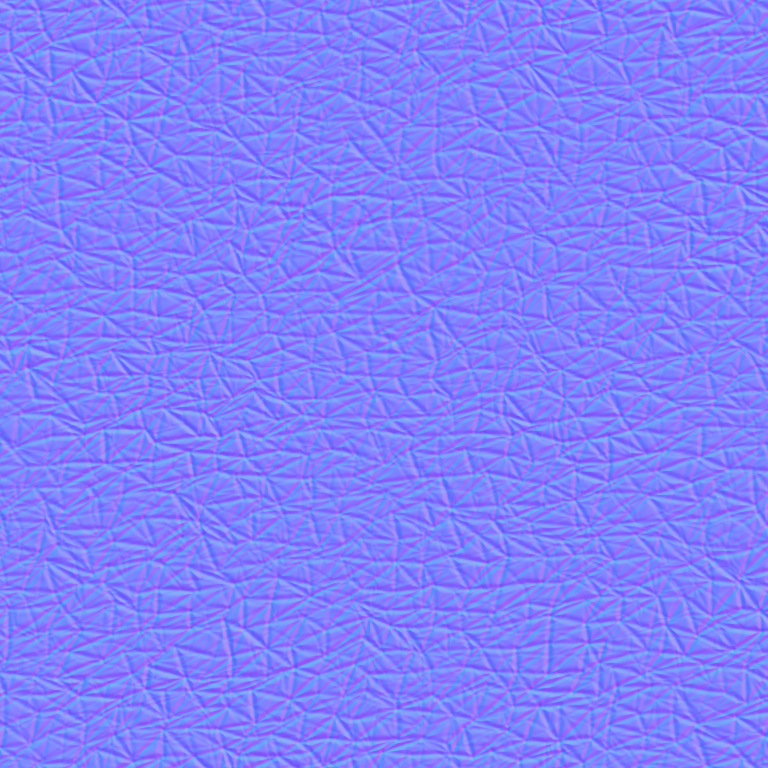
Reproduce this texture map procedurally as a three.js fragment shader.

```glsl
// Leather grain as a tangent-space normal map: a jittered, triangulated lattice
// of narrow creases cuts the surface, a finer lattice adds minor wrinkles, and
// noise adds grain and pits. Slopes are summed, limited and packed as colour.

varying vec2 vUv;

const vec2  MAJOR_GRID = vec2(27.0, 36.0);   // lattice cells across and up
const vec2  MINOR_GRID = vec2(41.0, 46.0);
const float JITTER = 0.80;                   // vertex scatter within a cell
const float LEAN = 0.18;                     // sideways slant of the lattice
const float RISING_SHARE = 0.74;             // diagonals that lean like a slash
const float MAJOR_SLOPE = 0.40;
const float MINOR_SLOPE = 0.17;
const float MAJOR_WIDTH = 0.0028;            // crease half width, canvas units
const float MINOR_WIDTH = 0.0023;
const float GRAIN_SLOPE = 0.065;
const float PIT_SLOPE = 0.10;
const float SLOPE_LIMIT = 0.60;
const vec2  MEAN_TILT = vec2(0.012, 0.012);

vec2 hash2(vec2 p) {
  vec3 q = fract(vec3(p.xyx) * vec3(0.1031, 0.1030, 0.0973));
  q += dot(q, q.yzx + 33.33);
  return fract((q.xx + q.yz) * q.zy);
}

float noise(vec2 p) {
  vec2 i = floor(p);
  vec2 f = fract(p);
  vec2 u = f * f * f * (f * (f * 6.0 - 15.0) + 10.0);
  float low = mix(hash2(i).x, hash2(i + vec2(1.0, 0.0)).x, u.x);
  float high = mix(hash2(i + vec2(0.0, 1.0)).x, hash2(i + 1.0).x, u.x);
  return mix(low, high, u.y);
}

vec2 noiseSlope(vec2 p) {
  const float STEP = 0.15;
  float here = noise(p);
  return vec2(noise(p + vec2(STEP, 0.0)) - here,
              noise(p + vec2(0.0, STEP)) - here) / STEP;
}

// Slant and gently bend the lattice so that creases drift
vec2 warp(vec2 p) {
  vec2 broad = vec2(noise(p * 5.0 + 7.0), noise(p * 5.0 + 61.0)) - 0.5;
  vec2 fine = vec2(noise(p * 28.0 + 19.0), noise(p * 28.0 + 83.0)) - 0.5;
  return p - vec2(LEAN * p.y, 0.0) + 0.018 * broad + 0.0025 * fine;
}

vec2 vertexAt(vec2 cell, float seed) {
  return cell + 0.5 + JITTER * (hash2(cell + seed) - 0.5);
}

// Groove with a Gaussian profile: xy is its slope, z its depth. Both are
// weighted by powers of the depth, so that a sum of them acts as a soft maximum
vec3 crease(vec2 p, vec2 a, vec2 b, float width, float strength) {
  vec2 along = b - a;
  vec2 offset = p - a;
  float t = clamp(dot(offset, along) / dot(along, along), 0.0, 1.0);
  vec2 away = (offset - along * t) / width;
  float depth = strength * exp(0.5 - 0.5 * dot(away, away));
  return vec3(away * depth, depth) * depth * depth;
}

// Horizontal, vertical and one diagonal crease for each nearby cell
vec2 latticeSlope(vec2 p, vec2 grid, float width, float seed) {
  vec2 base = floor(p * grid);
  vec3 total = vec3(0.0);
  for (int j = -2; j <= 1; j++) {
    for (int i = -2; i <= 1; i++) {
      vec2 cell = base + vec2(float(i), float(j));
      vec2 a = vertexAt(cell, seed) / grid;
      vec2 b = vertexAt(cell + vec2(1.0, 0.0), seed) / grid;
      vec2 c = vertexAt(cell + vec2(0.0, 1.0), seed) / grid;
      vec2 d = vertexAt(cell + 1.0, seed) / grid;
      vec2 depth = hash2(cell + seed + 131.0);
      vec2 choice = hash2(cell + seed + 277.0);
      bool rising = choice.x < RISING_SHARE;
      total += crease(p, a, b, width, mix(0.55, 1.0, depth.x));
      total += crease(p, a, c, width, mix(0.35, 0.95, depth.y));
      total += crease(p, rising ? a : b, rising ? d : c, width,
                      mix(0.50, 1.05, choice.y));
    }
  }
  return total.xy / (pow(total.z + 1e-6, 2.0 / 3.0) + 1e-4);
}

void main() {
  vec2 p = warp(vUv);

  // Creases, with depth that varies over the hide
  float relief = mix(0.8, 1.2, noise(vUv * 7.0 + 41.0));
  vec2 slope = MAJOR_SLOPE * relief
             * latticeSlope(p, MAJOR_GRID, MAJOR_WIDTH, 11.0);
  mat2 turn = mat2(0.966, 0.259, -0.259, 0.966);
  vec2 minor = latticeSlope(turn * p + 3.0, MINOR_GRID, MINOR_WIDTH, 53.0);
  slope += MINOR_SLOPE * (minor * turn);

  // Soft grain everywhere, faint pits in patches
  slope += GRAIN_SLOPE * noiseSlope(vUv * vec2(75.0, 95.0));
  float patches = smoothstep(0.62, 0.85, noise(vUv * 17.0 + 5.0));
  slope += PIT_SLOPE * patches * noiseSlope(vUv * vec2(150.0, 180.0) + 29.0);

  // Limit steepness, then pack the normal
  slope *= inversesqrt(1.0 + dot(slope, slope) / (SLOPE_LIMIT * SLOPE_LIMIT));
  vec3 normal = normalize(vec3(MEAN_TILT - slope, 1.0));
  gl_FragColor = vec4(0.5 + 0.5 * normal, 1.0);
}
```
